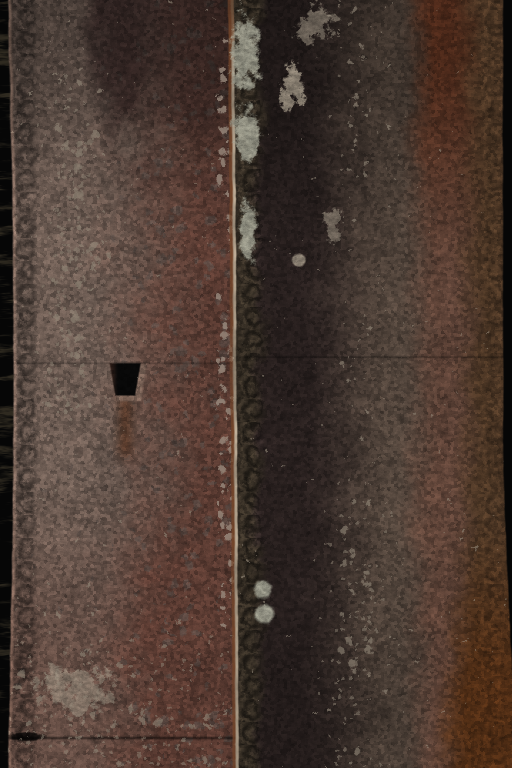
This texture is drawn by a Shadertoy shader. Its source:

```glsl
float hash(vec2 c) {
  vec3 q = fract(c.xyx * 0.1031);
  q += dot(q, q.yzx + 33.33);
  return fract((q.x + q.y) * q.z);
}

// x: distance to the nearest cell point, y: random value of that cell
vec2 cellular(vec2 p) {
  vec2 best = vec2(9.0, 0.0);
  for (int k = 0; k < 9; k++) {
    vec2 cell = floor(p) + vec2(k % 3 - 1, k / 3 - 1);
    vec2 point = cell + 0.15 + 0.7 * vec2(hash(cell), hash(cell + 71.0));
    float d = length(point - p);
    if (d < best.x) best = vec2(d, hash(cell + 137.0));
  }
  return best;
}

float waves(vec2 p) {
  float sum = 0.0, amp = 0.55;
  for (int i = 0; i < 6; i++) {
    p = mat2(0.8, 0.6, -0.6, 0.8) * p * 1.73 + 2.1;
    sum += amp * sin(p.x + 1.4 * sin(p.y * 0.9)) * cos(p.y + 1.2 * sin(p.x * 0.7));
    amp *= 0.72;
  }
  return sum;
}

float band(float x, float a, float b, float soft) {
  return smoothstep(a - soft, a + soft, x) - smoothstep(b - soft, b + soft, x);
}

float bell(float x, float center, float width) {
  float t = (x - center) / width;
  return exp(-t * t);
}

float blotch(vec2 p, vec4 shape, float rough) {
  return 1.0 - smoothstep(0.7, 1.1, length((p - shape.xy) / shape.zw) + rough * waves(p * 55.0));
}

float spots(vec2 p, float scale, float density) {
  vec2 warp = vec2(waves(p * scale), waves(p.yx * scale + 4.0));
  vec2 cell = cellular(p * scale + 0.3 * warp);
  float radius = 0.48 * sqrt(clamp((density - cell.y) * 1.8, 0.0, 1.0));
  return step(cell.y, density) * (1.0 - smoothstep(radius * 0.6, radius + 0.04, cell.x));
}

// Worn chain of rings carved along a border
float carving(vec2 p, float center) {
  vec2 q = vec2((p.x - center) / 0.014, fract(p.y / 0.03) * 2.0 - 1.0) + 0.4 * waves(p * 50.0);
  return sin(length(q - vec2(0.3, 0.1)) * 6.5) * band(q.x, -1.0, 1.0, 0.25);
}

vec3 leftPanel(vec2 p, float n) {
  float red = smoothstep(0.1, 0.29, p.x + 0.03 * n) + 0.45 * smoothstep(0.4, 0.1, p.y);
  vec3 col = mix(vec3(0.42, 0.355, 0.32), vec3(0.345, 0.225, 0.19), min(red, 1.0));
  col *= 1.0 - 0.3 * smoothstep(0.68, 1.0, p.y);
  float start = 0.115 + 0.22 * max(0.92 - p.y, 0.0) + 0.012 * n;
  float soot = band(p.x, start, 0.31, 0.015) * smoothstep(0.72, 0.98, p.y + 0.09 * n);
  col = mix(col, vec3(0.16, 0.115, 0.11), soot * mix(0.85, 0.55, smoothstep(0.16, 0.22, p.x)));
  float scale = spots(p, 60.0, 0.1 + 0.4 * smoothstep(0.12, 0.25, p.x));
  col = mix(col, vec3(0.33, 0.285, 0.265) * (1.0 - 0.4 * soot), 0.65 * scale);
  col *= 1.0 - 0.22 * band(p.x, 0.0, 0.045, 0.006) + 0.17 * carving(p, 0.031);
  col *= 1.0 - 0.22 * bell(p.y, 0.527, 0.0014) - 0.5 * bell(p.y, 0.039, 0.002);
  return col * (1.0 - 0.75 * blotch(p, vec4(0.035, 0.041, 0.026, 0.006), 0.15));
}

vec3 rightPanel(vec2 p, float n) {
  float x = p.x + 0.012 * n, top = smoothstep(0.6, 0.95, p.y), low = smoothstep(0.35, 0.08, p.y);
  vec3 col = mix(vec3(0.155, 0.122, 0.117), vec3(0.32, 0.268, 0.232), smoothstep(0.39, 0.51, x));
  col *= 1.0 - 0.25 * top - 0.12 * low;
  vec3 rust = mix(vec3(0.365, 0.26, 0.215), vec3(0.28, 0.15, 0.095), top);
  col = mix(col, rust, smoothstep(0.52, 0.57, x));
  vec3 margin = mix(vec3(0.28, 0.2, 0.135), vec3(0.31, 0.175, 0.08), low);
  col = mix(col, margin, smoothstep(0.585, 0.635, x + 0.025 * low));
  col = mix(col, vec3(0.185, 0.158, 0.125), smoothstep(0.347, 0.327, x));
  col *= 1.0 + 0.3 * carving(p, 0.325) + 0.12 * carving(p, 0.642);
  return col * (1.0 - 0.28 * bell(p.y, 0.535, 0.0014));
}

// Tapered socket with a pale chamfer and a rust run below it
vec3 socket(vec3 col, vec2 q) {
  float halfWidth = mix(0.013, 0.02, clamp(q.y / 0.04 + 0.5, 0.0, 1.0));
  float hole = max(abs(q.x) - halfWidth, abs(q.y) - 0.021);
  float rim = max(abs(q.x - 0.005) - halfWidth, abs(q.y + 0.004) - 0.021) - 0.003;
  float run = band(q.y, -0.1, -0.02, 0.015) * bell(q.x, 0.0, 0.011);
  col = mix(col, vec3(0.29, 0.16, 0.09), run * 0.6);
  col = mix(col, vec3(0.5, 0.41, 0.36), 0.75 * smoothstep(0.002, -0.002, rim));
  vec3 depth = mix(vec3(0.03), vec3(0.17, 0.11, 0.09), smoothstep(-0.008, -0.02, q.x));
  return mix(col, depth, smoothstep(0.0015, -0.0015, hole));
}

// Broad growths: center and radii
const vec4 growths[10] = vec4[](
  vec4(0.319, 0.931, 0.019, 0.054), vec4(0.321, 0.826, 0.018, 0.037),
  vec4(0.322, 0.695, 0.011, 0.043), vec4(0.342, 0.232, 0.013, 0.013),
  vec4(0.344, 0.2, 0.014, 0.014), vec4(0.389, 0.661, 0.009, 0.009),
  vec4(0.38, 0.89, 0.013, 0.027), vec4(0.409, 0.967, 0.021, 0.023),
  vec4(0.434, 0.705, 0.01, 0.026), vec4(0.1, 0.1, 0.04, 0.033));

void mainImage(out vec4 fragColor, in vec2 fragCoord) {
  vec2 p = fragCoord / iResolution.y;
  float n = waves(p * 17.0), grain = waves(p * vec2(95.0, 150.0));
  float ridge = mix(0.307, 0.301, p.y) + 0.0008 * n;
  float side = smoothstep(-0.0015, 0.0015, p.x - ridge);
  vec3 col = mix(socket(leftPanel(p, n), p - vec2(0.163, 0.506)), rightPanel(p, n), side);
  col *= 1.0 + 0.08 * n + 0.13 * grain + 0.34 * (cellular(p * 230.0).y - 0.5);
  // Scattered lichen
  float vein = 0.42 * bell(p.x, 0.09 + 0.02 * n, 0.03) * band(p.y, 0.47, 0.89, 0.06);
  vein += 0.32 * bell(p.x, 0.46 + 0.02 * n, 0.035) * mix(0.3, 1.0, smoothstep(0.4, 0.2, p.y));
  float density = 0.04 + vein * (1.0 + 0.5 * n) + 0.24 * (1.0 - side) * smoothstep(0.3, 0.03, p.y);
  float crust = max(spots(p, 62.0, density), 0.8 * spots(p + 3.0, 115.0, density));
  col = mix(col, vec3(0.56, 0.52, 0.46), 0.62 * crust);
  float fringe = band(p.x, ridge - 0.021, ridge - 0.002, 0.004) * band(p.y, 0.15, 0.93, 0.06);
  col = mix(col, vec3(0.6, 0.54, 0.49), 0.8 * spots(p + 7.0, 74.0, 0.65 * fringe));
  // Lit central arris
  float cream = side * (1.0 - 0.75 * smoothstep(0.91, 0.97, p.y));
  vec3 arris = mix(vec3(0.45, 0.27, 0.16), vec3(0.78, 0.71, 0.62), cream);
  col = mix(col, arris, band(p.x, ridge - 0.004, ridge + 0.004, 0.0012) * (0.75 + 0.2 * n));
  for (int i = 0; i < 10; i++) {
    vec3 tint = i < 5 ? vec3(0.62, 0.62, 0.56) : vec3(0.58, 0.54, 0.48);
    float cover = blotch(p, growths[i], i < 3 ? 0.45 : i < 6 ? 0.15 : 0.75);
    col = mix(col, tint * (1.0 + 0.2 * grain), (i < 7 ? 0.85 : 0.6) * cover);
  }
  // Outer edges and shadowed gaps
  float start = 0.0105 + 0.007 * sin(3.14 * p.y) + 0.001 * n;
  float end = mix(0.669, 0.655, smoothstep(0.0, 0.45, p.y)) + 0.0008 * n;
  col += vec3(0.17, 0.13, 0.11) * band(p.x, start, start + 0.004, 0.002);
  float layers = smoothstep(0.0, 0.9, waves(p * vec2(12.0, 70.0))) * step(p.x, 0.1);
  vec3 gap = vec3(0.025) + vec3(0.16, 0.14, 0.1) * layers;
  fragColor = vec4(mix(gap, col, band(p.x, start, end, 0.0015)), 1.0);
}
```
